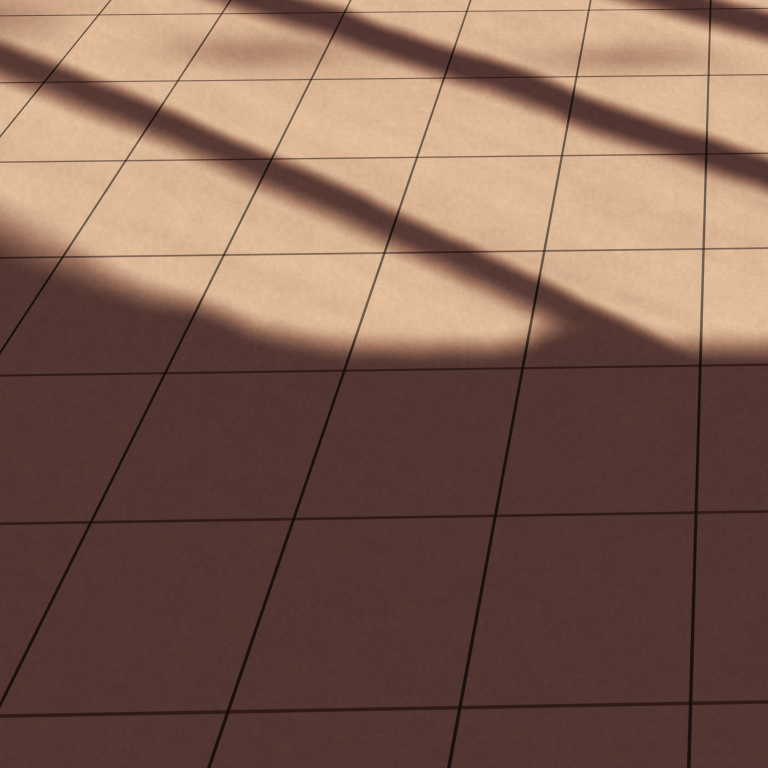
This texture is drawn by a WebGL 1 fragment shader. Its source:

```glsl
precision highp float;
// Square stone paving in perspective, crossed by soft slanted bands of sun and shade.

uniform vec2 u_resolution;

// Paving plane: the horizon lies at y = HORIZON, above the canvas
const float HORIZON = 2.0;
const float VANISH_X = 0.954;
const float TILES_ACROSS = 6.4;
const vec2 TILES_DEPTH = vec2(-0.124, 12.98);  // slight tilt, depth scale
const vec2 JOINT_OFFSET = vec2(-0.183, 0.717);
const vec2 JOINT_HALF = vec2(0.0075, 0.0080);  // in tiles

// Colours
const vec3 SHADE = vec3(0.322, 0.210, 0.190);
const vec3 PENUMBRA = vec3(0.620, 0.450, 0.365);
const vec3 SUN = vec3(0.880, 0.735, 0.600);
const vec3 JOINT_ACROSS = vec3(0.150, 0.075, 0.065);
const vec3 JOINT_ALONG = vec3(0.075, 0.055, 0.045);

// Surface wear
const float GRAIN = 0.045;
const float MOTTLE = 0.05;
const float TILE_VARIATION = 0.02;
const float STREAKS = 0.16;

float hash(vec2 p) {
  return fract(sin(dot(p, vec2(127.1, 311.7))) * 43758.5453);
}

float noise(vec2 p) {
  vec2 i = floor(p), f = fract(p);
  f = f * f * (3.0 - 2.0 * f);
  return mix(mix(hash(i), hash(i + vec2(1.0, 0.0)), f.x),
             mix(hash(i + vec2(0.0, 1.0)), hash(i + 1.0), f.x), f.y);
}

float fbm(vec2 p) {
  float sum = 0.0, amp = 0.5;
  for (int i = 0; i < 3; i++) {
    sum += amp * noise(p);
    p = p * 2.03 + 17.0;
    amp *= 0.5;
  }
  return sum / 0.875;
}

float bell(float x) {
  return exp(-x * x);
}

// Shadow of a bar: d is the drop below its axis, with a longer lower penumbra
float barShadow(float d, float core, float upper, float lower) {
  float soft = d < 0.0 ? upper : lower;
  return 1.0 - smoothstep(core, core + soft, abs(d));
}

// Amount of sun; t is the distance down from the top edge
float sunlight(float x, float t) {
  float wobble = 0.012 * (fbm(vec2(x * 9.0, t * 9.0)) - 0.5);
  float drop = t + wobble;

  // Scalloped lower limit of the sunlit area
  float rise = max(1.0 - x / 0.55, 0.0);
  float limit = 0.462 - 0.15 * rise * rise
              - 0.012 * bell((x - 0.27) / 0.05)
              - 0.038 * bell((x - 0.76) / 0.07);
  float soft = mix(0.075, 0.038, smoothstep(0.0, 0.25, x));
  float sun = 1.0 - smoothstep(limit - soft, limit + 0.4 * soft, drop);

  // Three slanted bars
  float bar1 = barShadow(drop - (0.072 + 0.40 * x + 0.06 * x * x), 0.005, 0.026, 0.042);
  float bar2 = barShadow(drop - 0.345 * (x - 0.352), 0.007, 0.024, 0.032);
  float bar3 = barShadow(drop - 0.26 * (x - 0.885), 0.006, 0.022, 0.030);
  sun *= (1.0 - 0.97 * bar1) * (1.0 - bar2) * (1.0 - bar3);

  // Faint smudges and streaks running with the bars
  float smudge = bell((x - 0.34) / 0.13) * bell((t - 0.068) / 0.022)
               + bell((x - 0.82) / 0.10) * bell((t - 0.075) / 0.020)
               + bell(x / 0.09) * bell((t - 0.02) / 0.035);
  float streak = fbm(vec2(x * 3.0, (t - 0.38 * x) * 26.0));
  return sun * (1.0 - 0.33 * smudge) * (1.0 - STREAKS * streak) * 1.07;
}

void main() {
  vec2 p = gl_FragCoord.xy / u_resolution;
  float depth = HORIZON - p.y;

  // Tile coordinates and their change over one pixel
  vec2 tile = vec2((p.x - VANISH_X) * TILES_ACROSS,
                   TILES_DEPTH.x * p.x + TILES_DEPTH.y) / depth;
  vec2 blur = 0.75 * vec2(TILES_ACROSS, tile.y) / (depth * u_resolution);
  vec2 cell = tile - JOINT_OFFSET;
  vec2 joint = 1.0 - smoothstep(JOINT_HALF - blur, JOINT_HALF + blur,
                                abs(fract(cell + 0.5) - 0.5));

  // Sun and shade
  float sun = clamp(sunlight(p.x, 1.0 - p.y), 0.0, 1.0);
  vec3 color = sun < 0.5 ? mix(SHADE, PENUMBRA, sun * 2.0)
                         : mix(PENUMBRA, SUN, sun * 2.0 - 1.0);

  // Stone grain, mottling and small change from tile to tile
  float grain = noise(p * 330.0) + noise(p.yx * 210.0 + 40.0) - 1.0;
  float mottle = fbm(p * 38.0) - 0.5;
  float tint = hash(floor(cell)) - 0.5;
  color *= 1.0 + GRAIN * grain * mix(1.3, 0.7, sun) + MOTTLE * mottle + TILE_VARIATION * tint;

  // Joints, weaker in the sun
  color = mix(color, JOINT_ACROSS, joint.y * mix(0.80, 0.52, sun));
  color = mix(color, JOINT_ALONG, joint.x * mix(0.92, 0.55, sun));
  gl_FragColor = vec4(color, 1.0);
}
```
